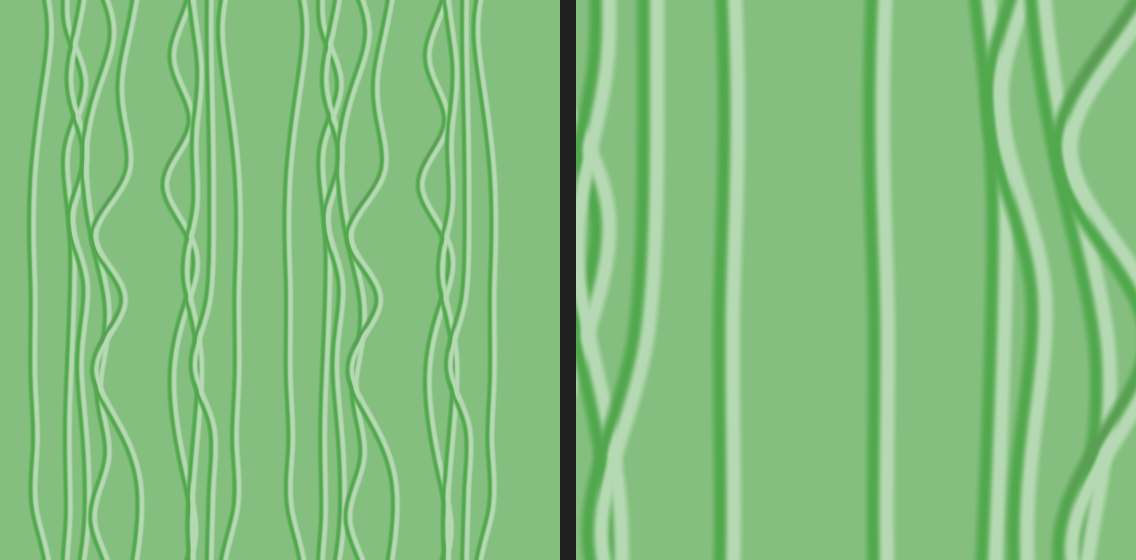
Left, the full canvas; right, a detail of the centre.
A WebGL 2 fragment shader for this pattern:

```glsl
#version 300 es
precision highp float;
// Embossed green strands that wander down the canvas, braided in two bundles per panel.

uniform vec2 u_resolution;
out vec4 fragColor;

const int STRANDS = 9;
const float KNOTS = 6.0;

// Mean position and sideways reach of each strand within a panel.
const float CENTRE[9] = float[9](0.060, 0.117, 0.140, 0.180, 0.215, 0.320, 0.346, 0.372, 0.422);
const float SWAY[9] = float[9](0.032, 0.036, 0.022, 0.036, 0.078, 0.038, 0.022, 0.036, -0.032);

float hash(vec2 p) {
    vec3 q = fract(p.xyx * vec3(0.1031, 0.1030, 0.0973));
    q += dot(q, q.yzx + 33.33);
    return fract((q.x + q.y) * q.z);
}

// Random turning point in -1..1, leaning to alternate sides; repeats vertically.
float knot(float index, float seed) {
    float i = mod(index, KNOTS);
    float side = mod(i, 2.0) * 2.0 - 1.0;
    return 0.4 * side + 0.6 * (2.0 * hash(vec2(i + 3.0, seed * 7.0 + 11.0)) - 1.0);
}

// Smooth path through unevenly spaced knots.
float strandX(float y, int k) {
    float seed = float(k % (STRANDS - 1)); // the outer two strands mirror each other
    float phase = KNOTS * hash(vec2(seed + 41.0, 5.0));
    float t = KNOTS * y + phase + 0.45 * sin(6.28318 * (y + phase));
    float i = floor(t);
    float f = t - i;
    float a = knot(i - 1.0, seed);
    float b = knot(i, seed);
    float c = knot(i + 1.0, seed);
    float d = knot(i + 2.0, seed);
    float bend = b + 0.5 * f * (c - a + f * (2.0 * a - 5.0 * b + 4.0 * c - d
               + f * (3.0 * (b - c) + d - a)));
    return CENTRE[k] + SWAY[k] * bend;
}

// Soft-edged band between two offsets.
float band(float d, float outerLeft, float innerLeft, float innerRight, float outerRight) {
    return smoothstep(outerLeft, innerLeft, d) * (1.0 - smoothstep(innerRight, outerRight, d));
}

void main() {
    vec2 p = gl_FragCoord.xy / u_resolution;
    p.x -= 0.456 * step(0.469, p.x); // two equal panels, then a plain margin

    vec3 color = vec3(0.52, 0.75, 0.50);
    vec3 highlight = vec3(0.71, 0.85, 0.70);

    for (int k = 0; k < STRANDS; k++) {
        float x = strandX(p.y, k);
        float slope = (strandX(p.y + 0.002, k) - strandX(p.y - 0.002, k)) / 0.004;
        float d = (p.x - x) * inversesqrt(1.0 + slope * slope);

        // Shaded left flank, greyer where the strand leans right
        float lean = smoothstep(0.1, 0.9, slope);
        vec3 shade = mix(vec3(0.32, 0.66, 0.30), vec3(0.36, 0.61, 0.34), lean);
        color = mix(color, shade, band(d, -0.0110, -0.0050, -0.0035, 0.0005));

        // Lit right flank
        color = mix(color, highlight, band(d, -0.0015, 0.0020, 0.0055, 0.0105));
    }
    fragColor = vec4(color, 1.0);
}
```
